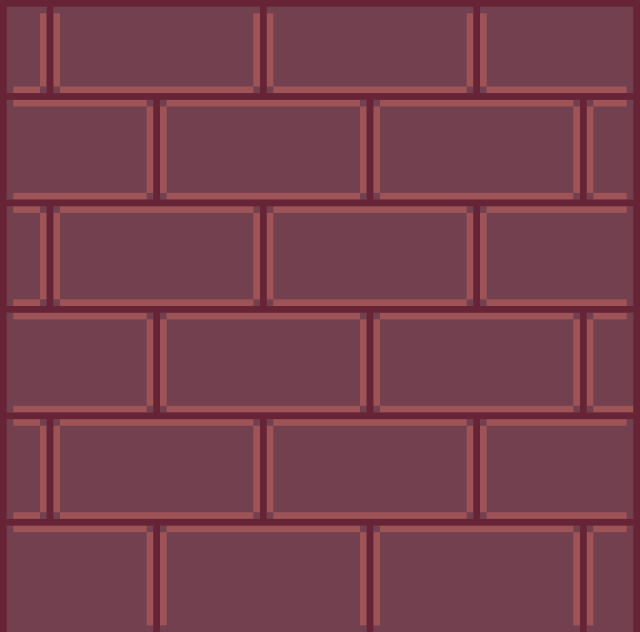
This texture is drawn by a WebGL 1 fragment shader. Its source:

```glsl
precision highp float;
// Running-bond brick wall in chunky blocks, with lit brick edges and a dark frame.

uniform vec2 u_resolution;

#define GRID vec2(96.0, 95.0)      // canvas size in blocks
#define BRICK vec2(32.0, 16.0)     // brick pitch in blocks
#define FIRST_JOINT vec2(7.5, 14.5) // centres of the first upright and level joints
#define LAST_ROW 5.0
#define STRAY_BLOCK vec2(94.0, 61.0) // one lit block that reaches the frame
#define BRICK_COLOR vec3(0.45, 0.25, 0.31)
#define EDGE_COLOR vec3(0.62, 0.33, 0.34)
#define MORTAR_COLOR vec3(0.40, 0.14, 0.21)

float blur; // width of one screen pixel, in blocks

// Smoothed test for x > edge
float above(float x, float edge) {
  return clamp((x - edge) / blur + 0.5, 0.0, 1.0);
}

// Smoothed test for lo < x < hi
float band(float x, float lo, float hi) {
  return above(x, lo) * above(hi, x);
}

// Distance to the nearest line of a repeating set
float lineDistance(float x, float first, float pitch) {
  return abs(mod(x - first + 0.5 * pitch, pitch) - 0.5 * pitch);
}

void main() {
  // Block coordinates, counted from the top left
  vec2 uv = gl_FragCoord.xy / u_resolution;
  vec2 p = vec2(uv.x, 1.0 - uv.y) * GRID;
  blur = GRID.x / u_resolution.x;

  // Every second row shifts by half a brick
  float row = min(floor((p.y - FIRST_JOINT.y) / BRICK.y) + 1.0, LAST_ROW);
  float shift = 0.5 * BRICK.x * mod(row, 2.0);
  float upright = lineDistance(p.x, FIRST_JOINT.x + shift, BRICK.x);
  float level = lineDistance(p.y, FIRST_JOINT.y, BRICK.y);

  // The last row runs off the canvas without a closing joint
  if (p.y > GRID.y - 0.5 * BRICK.y) level = BRICK.y;

  // Lit edges beside the joints, leaving the brick corners plain
  float sideEdge = band(upright, 0.5, 1.5) * above(level, 1.5)
                 * band(p.y, 2.0, GRID.y - 1.0);
  float flatEdge = band(level, 0.5, 1.5) * above(upright, 1.5)
                 * band(p.x, 2.0, GRID.x - 2.0);
  vec2 s = p - STRAY_BLOCK;
  float stray = band(s.x, 0.0, 1.0) * band(s.y, 0.0, 1.0);
  float lit = min(sideEdge + flatEdge + stray, 1.0);

  // Mortar joints and the frame on the left, right and top
  float joint = max(above(0.5, upright), above(0.5, level));
  float inside = band(p.x, 1.0, GRID.x - 1.0) * above(p.y, 1.0);
  float mortar = max(joint, 1.0 - inside);

  vec3 color = mix(BRICK_COLOR, EDGE_COLOR, lit);
  gl_FragColor = vec4(mix(color, MORTAR_COLOR, mortar), 1.0);
}
```
